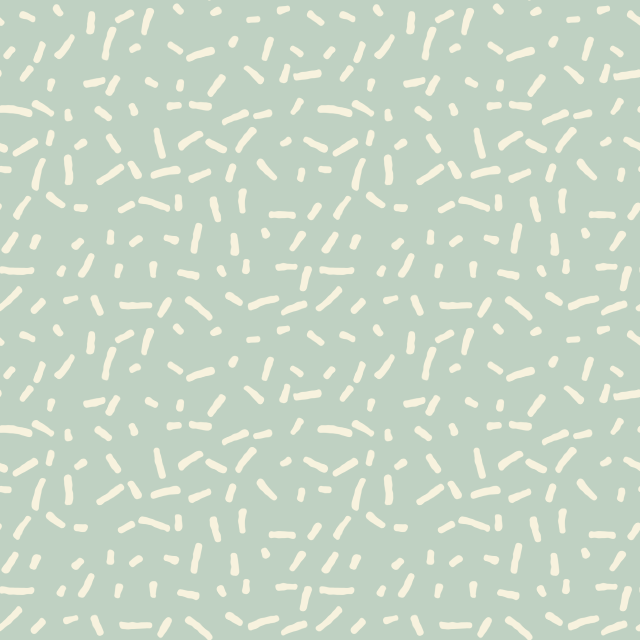
Reproduce this pattern procedurally as a three.js fragment shader.

```glsl
#define REPEATS 2.0     // pattern tiles across the canvas
#define CELLS 10.0      // sprinkles across one tile, even for the stagger
#define JITTER 0.48     // spread of the centres, in cells
#define RADIUS 0.11     // half thickness of a sprinkle
#define GAP 0.36        // wanted distance between centre lines
#define LEAN 0.4        // preference for rising diagonals
#define BEND 0.5        // curvature of the strokes
#define ROUGH 0.036     // wobble of the outline
#define EDGE 0.022      // half width of the soft edge
#define SEED 17.0
#define GROUND vec3(0.75, 0.82, 0.76)
#define CREAM vec3(0.97, 0.95, 0.87)

varying vec2 vUv;

const float PI = 3.14159;

struct Sprinkle {
  vec2 mid;
  vec2 dir;
  float core;   // half length of the centre line
};

vec3 hash(vec2 p) {
  vec3 q = fract(vec3(p.xyx) * vec3(0.1031, 0.1030, 0.0973));
  q += dot(q, q.yxz + 33.33);
  return fract((q.xxy + q.yzz) * q.zyx);
}

// Value noise that wraps after the given period
float noise(vec2 p, float period) {
  vec2 i = floor(p), f = fract(p);
  f = f * f * (3.0 - 2.0 * f);
  float a = hash(mod(i, period)).x;
  float b = hash(mod(i + vec2(1.0, 0.0), period)).x;
  float c = hash(mod(i + vec2(0.0, 1.0), period)).x;
  float d = hash(mod(i + 1.0, period)).x;
  return mix(mix(a, b, f.x), mix(c, d, f.x), f.y);
}

// Random stroke of a cell, on a staggered grid
Sprinkle sprinkleAt(vec2 cell) {
  vec2 id = mod(cell, CELLS) + SEED;
  vec3 place = hash(id);
  vec3 form = hash(id + 41.0);
  float stagger = 0.5 * mod(cell.y, 2.0) - 0.25;
  float turn = form.x - LEAN * sin(2.0 * PI * (form.x - 0.28)) / (2.0 * PI);
  float size = form.y;
  Sprinkle s;
  s.mid = cell + 0.5 + vec2(stagger, 0.0) + JITTER * (place.xy - 0.5);
  s.dir = vec2(cos(PI * turn), sin(PI * turn));
  s.core = 0.06 + 0.27 * size + 0.13 * pow(size, 4.0);
  return s;
}

float lineDistance(vec2 p, Sprinkle s) {
  vec2 q = p - s.mid;
  return length(q - s.dir * clamp(dot(q, s.dir), -s.core, s.core));
}

// Smallest distance from the tips of a to the line of b
float tipDistance(Sprinkle a, Sprinkle b) {
  vec2 tip = a.dir * a.core;
  return min(lineDistance(a.mid + tip, b), lineDistance(a.mid - tip, b));
}

// Shorten a stroke and push it away from crowding neighbours
Sprinkle makeRoom(Sprinkle s, vec2 cell) {
  Sprinkle fitted = s;
  for (int y = -1; y <= 1; y++) {
    for (int x = -1; x <= 1; x++) {
      if (x == 0 && y == 0) continue;
      Sprinkle other = sprinkleAt(cell + vec2(float(x), float(y)));
      float space = min(tipDistance(s, other), tipDistance(other, s));
      float crowding = max(GAP - space, 0.0);
      fitted.mid += 0.35 * crowding * normalize(s.mid - other.mid);
      fitted.core -= 0.45 * crowding;
    }
  }
  fitted.core = max(fitted.core, 0.04);
  return fitted;
}

// Bent, tapered bar with blunt round ends
float strokeDistance(vec2 p, Sprinkle s, vec3 style) {
  vec2 q = p - s.mid;
  q = vec2(dot(q, s.dir), dot(q, vec2(-s.dir.y, s.dir.x)));
  q.y += BEND * (style.x - 0.5) * (q.x * q.x - 0.3 * s.core * s.core);
  float taper = 0.3 * (style.y - 0.5) * clamp(q.x / s.core, -1.0, 1.0);
  float thick = RADIUS * (0.92 + 0.16 * style.z + taper);
  float corner = 0.85 * thick;
  vec2 d = abs(q) - vec2(s.core + RADIUS, thick) + corner;
  return length(max(d, 0.0)) + min(max(d.x, d.y), 0.0) - corner;
}

void main() {
  vec2 p = vUv * REPEATS * CELLS;
  vec2 home = floor(p);
  float nearest = 1.0;
  for (int y = -1; y <= 1; y++) {
    for (int x = -1; x <= 1; x++) {
      vec2 cell = home + vec2(float(x), float(y));
      Sprinkle s = sprinkleAt(cell);
      if (lineDistance(p, s) > RADIUS + 0.4) continue;
      vec3 style = hash(mod(cell, CELLS) + SEED + 83.0);
      nearest = min(nearest, strokeDistance(p, makeRoom(s, cell), style));
    }
  }
  // Hand-cut outline
  nearest += ROUGH * (noise(p * 7.0, 7.0 * CELLS) - 0.5);
  float ink = 1.0 - smoothstep(-EDGE, EDGE, nearest);
  gl_FragColor = vec4(mix(GROUND, CREAM, ink), 1.0);
}
```
